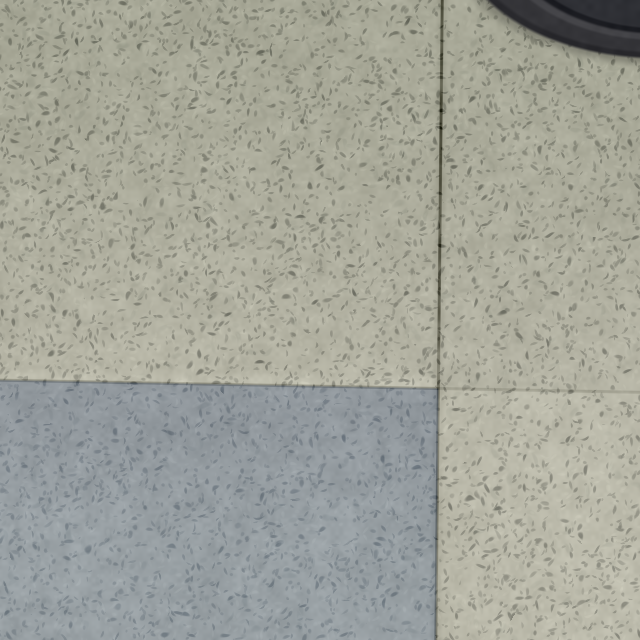
Write a WebGL 1 fragment shader that draws this texture.

```glsl
precision highp float;
// Speckled vinyl floor tiles, one of them blue, with a dark rounded object at the top right.

uniform vec2 u_resolution;

vec2 hash2(vec2 p) {
  vec3 q = fract(p.xyx * vec3(0.1031, 0.1030, 0.0973));
  q += dot(q, q.yzx + 33.33);
  return fract((q.xx + q.yz) * q.zy);
}

float valueNoise(vec2 p) {
  vec2 cell = floor(p), f = fract(p);
  f = f * f * (3.0 - 2.0 * f);
  float low = mix(hash2(cell).x, hash2(cell + vec2(1.0, 0.0)).x, f.x);
  float high = mix(hash2(cell + vec2(0.0, 1.0)).x, hash2(cell + 1.0).x, f.x);
  return mix(low, high, f.y);
}

// Coverage of randomly turned oval flecks, at most one per grid cell.
float flecks(vec2 p, float density, float seed) {
  vec2 cell = floor(p);
  float cover = 0.0;
  for (int j = -1; j <= 1; j++) {
    for (int i = -1; i <= 1; i++) {
      vec2 id = cell + vec2(float(i), float(j));
      vec2 place = hash2(id + seed);
      vec2 shape = hash2(id + seed + 57.3);
      vec2 kind = hash2(id + seed + 131.7);
      float angle = 0.9 + (shape.x - 0.5) * 2.6;
      vec2 axis = vec2(cos(angle), sin(angle));
      vec2 d = p - id - place;
      d = vec2(dot(d, axis), dot(d, vec2(-axis.y, axis.x)));
      d.y += d.x * d.x * (kind.y - 0.5);
      float r = length(d / vec2(mix(0.22, 0.52, shape.y), mix(0.14, 0.24, kind.y)));
      float strength = step(kind.x, density) * mix(0.35, 1.0, place.y * shape.y + 0.3 * kind.y);
      cover = max(cover, strength * (1.0 - smoothstep(0.45, 1.25, r)));
    }
  }
  return cover;
}

// Thin soft line at signed distance d.
float seam(float d, float width) {
  return 1.0 - smoothstep(0.3 * width, width, abs(d));
}

float ellipse(vec2 p, vec2 center, vec2 radius) {
  return (length((p - center) / radius) - 1.0) * min(radius.x, radius.y);
}

void main() {
  vec2 uv = gl_FragCoord.xy / u_resolution;
  float soft = max(0.0018, 1.0 / u_resolution.y);

  // Slightly tilted tile joints
  float across = uv.x - mix(0.681, 0.691, uv.y);
  float up = uv.y - (0.406 - 0.019 * uv.x);
  float rightSide = smoothstep(-soft, soft, across);
  float lowerSide = 1.0 - smoothstep(-soft, soft, up);
  float blueTile = (1.0 - rightSide) * lowerSide;

  // Tile colours under uneven light
  vec3 cream = mix(vec3(0.715, 0.710, 0.650), vec3(0.660, 0.662, 0.595), smoothstep(0.3, 1.0, uv.y));
  cream += 0.02 * rightSide * lowerSide;
  vec3 blue = mix(vec3(0.600, 0.630, 0.645), vec3(0.570, 0.597, 0.617), smoothstep(0.1, 0.4, uv.y));
  vec3 color = mix(cream, blue, blueTile);
  color += 0.022 * (valueNoise(uv * 6.0) - 0.5);
  color += 0.040 * (valueNoise(uv * 42.0 + 9.0) - 0.5);
  color += 0.035 * (valueNoise(uv * 150.0 + 31.0) - 0.5);

  // Dark flecks, faint larger chips and pale chips
  vec2 warp = 0.006 * vec2(valueNoise(uv * 70.0), valueNoise(uv * 70.0 + 40.0));
  vec2 p = uv + warp;
  float cluster = 0.28 + 0.34 * valueNoise(uv * 17.0 + 3.0);
  float dark = max(flecks(p * 66.0, cluster, 11.0), 0.8 * flecks(p * 88.0, cluster, 83.0));
  float chips = flecks(p * 46.0, 0.55, 29.0);
  float pale = flecks(p * 74.0, 0.45, 47.0);
  color += pale * vec3(0.030, 0.030, 0.028);
  color -= chips * vec3(0.040, 0.036, 0.034);
  color -= dark * mix(vec3(0.225, 0.220, 0.205), vec3(0.150, 0.140, 0.125), blueTile);

  // Pale lip above the blue tile, then the joints
  float leftSide = 1.0 - rightSide;
  color += 0.035 * leftSide * smoothstep(0.0, 0.004, up) * (1.0 - smoothstep(0.006, 0.022, up));
  color -= 0.13 * seam(up, 0.0035) * mix(0.65, 1.0, leftSide);
  float jointDepth = mix(0.17, 0.30, smoothstep(0.3, 0.6, uv.y));
  color -= jointDepth * seam(across, 0.0035) * (0.75 + 0.5 * valueNoise(uv * 45.0));
  color -= 0.035 * seam(across, 0.012);

  // Dark object with a soft contact shadow, a lit rim and a groove
  float outer = ellipse(uv, vec2(1.03, 1.10), vec2(0.315, 0.191));
  float inner = ellipse(uv, vec2(1.03, 1.11), vec2(0.245, 0.162));
  color *= 1.0 - 0.22 * (1.0 - smoothstep(0.0, 0.018, outer));
  vec3 object = mix(vec3(0.205, 0.205, 0.220), vec3(0.180, 0.185, 0.205), smoothstep(0.004, -0.004, inner));
  object += 0.060 * seam(inner - 0.006, 0.007);
  object -= 0.080 * seam(inner + 0.004, 0.006);
  object -= 0.050 * seam(outer + 0.004, 0.008);
  object += 0.025 * (valueNoise(uv * 90.0) - 0.5);
  color = mix(color, object, 1.0 - smoothstep(-0.003, 0.003, outer));

  gl_FragColor = vec4(clamp(color, 0.0, 1.0), 1.0);
}
```
